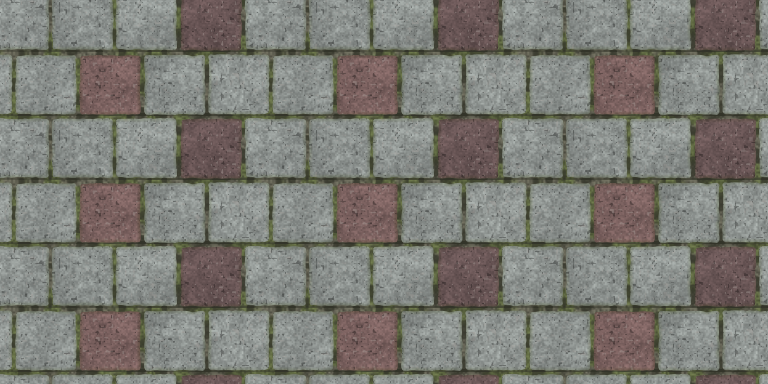
A Shadertoy shader for this texture:

```glsl
const vec2 GRID = vec2(11.95, 6.0);        // stones across and down the canvas
const vec2 PERIOD = vec2(4.0, 2.0);        // stones in one repeat
const float ROW_SHIFT = 0.18;
const float EVEN_SHIFT = 0.22;
const float ODD_SHIFT = 0.78;
const vec2 JOINT_HALF = vec2(0.029, 0.040);
const float CORNER = 0.045;
const float ROUGHNESS = 0.032;
const float PLACEMENT = 0.016;
const float GRAIN = 0.38;

const vec3 GREY_STONE = vec3(0.555, 0.577, 0.566);
const vec3 RED_STONE = vec3(0.475, 0.375, 0.368);
const vec3 DARK_RED_STONE = vec3(0.405, 0.330, 0.330);
const vec3 FLECK = vec3(0.68, 0.65, 0.63);
const vec3 MOSS = vec3(0.385, 0.425, 0.265);
const vec3 SAND = vec3(0.400, 0.395, 0.340);
const vec3 SOIL = vec3(0.200, 0.205, 0.160);

float hash(vec2 p) {
    vec3 q = fract(p.xyx * vec3(0.1031, 0.1030, 0.0973));
    q += dot(q, q.yzx + 33.33);
    return fract((q.x + q.y) * q.z);
}

// Value noise that wraps with the repeat; freq is a whole number of cells per stone
float noise(vec2 p, float freq, float seed) {
    vec2 i = floor(p * freq), f = fract(p * freq);
    vec2 wrap = PERIOD * freq;
    f = f * f * (3.0 - 2.0 * f);
    vec2 a = mod(i, wrap) + seed, b = mod(i + 1.0, wrap) + seed;
    return mix(mix(hash(a), hash(vec2(b.x, a.y)), f.x),
               mix(hash(vec2(a.x, b.y)), hash(b), f.x), f.y);
}

float roundedBox(vec2 p, vec2 halfSize, float radius) {
    vec2 q = abs(p) - halfSize + radius;
    return length(max(q, 0.0)) + min(max(q.x, q.y), 0.0) - radius;
}

vec3 stoneColor(vec2 p, vec2 id, float depth) {
    bool oddRow = id.y > 0.5;
    bool isRed = id.x == (oddRow ? 2.0 : 1.0);
    vec3 color = isRed ? (oddRow ? DARK_RED_STONE : RED_STONE) : GREY_STONE;

    // Tone of each stone and broad stains
    color *= 1.0 + 0.07 * (hash(id + 71.0) - 0.5);
    color *= 1.0 + 0.15 * (noise(p, 3.0, 5.0) - 0.5) + 0.12 * (noise(p, 8.0, 13.0) - 0.5);

    // Granular surface with pale flecks and dark pits
    float fine = noise(p, 40.0, 23.0);
    float coarse = noise(p, 20.0, 37.0);
    color *= 1.0 + GRAIN * (0.6 * fine + 0.4 * coarse - 0.5);
    float fleck = smoothstep(0.78, 0.95, noise(p, 24.0, 51.0));
    color = mix(color, FLECK, fleck * (isRed ? 0.35 : 0.30));
    color *= 1.0 - 0.30 * smoothstep(0.80, 0.95, noise(p, 27.0, 67.0));

    // Worn, dirty rim
    float rim = 1.0 - smoothstep(0.0, 0.07, depth);
    return mix(color, color * vec3(0.84, 0.86, 0.76), rim * (0.4 + 0.6 * noise(p, 6.0, 83.0)));
}

vec3 jointColor(vec2 p, vec2 local) {
    float mossy = smoothstep(0.28, 0.62, noise(p, 5.0, 97.0));
    vec3 color = mix(SAND, MOSS, mossy);
    color *= 0.75 + 0.5 * noise(p, 32.0, 109.0);

    // Bare gaps and the shadow under each lower edge
    float gap = smoothstep(0.50, 0.78, noise(p, 9.0, 127.0));
    float shadow = 1.0 - smoothstep(0.025, 0.065, local.y);
    shadow *= 0.35 + 0.65 * noise(p, 4.0, 139.0);
    return mix(color, SOIL, clamp(0.12 + 0.65 * gap + 0.65 * shadow, 0.0, 1.0));
}

void mainImage(out vec4 fragColor, in vec2 fragCoord) {
    float pixel = GRID.y / iResolution.y;
    vec2 p = fragCoord / iResolution.xy * GRID;

    // Staggered rows
    p.y -= ROW_SHIFT;
    float oddRow = mod(floor(p.y), 2.0);
    vec2 cell = p - vec2(mix(EVEN_SHIFT, ODD_SHIFT, oddRow), 0.0);
    vec2 id = mod(floor(cell), PERIOD);
    vec2 local = fract(cell);

    // Slightly misplaced stone with a chipped outline
    vec2 jitter = PLACEMENT * (vec2(hash(id + 11.0), hash(id + 29.0)) - 0.5);
    float d = roundedBox(local - 0.5 - jitter, 0.5 - JOINT_HALF, CORNER);
    d += ROUGHNESS * (0.6 * noise(p, 7.0, 151.0) + 0.4 * noise(p, 18.0, 163.0) - 0.5);

    float stone = 1.0 - smoothstep(-0.6 * pixel, 0.6 * pixel, d);
    vec3 color = mix(jointColor(p, local), stoneColor(p, id, -d), stone);
    fragColor = vec4(color, 1.0);
}
```
